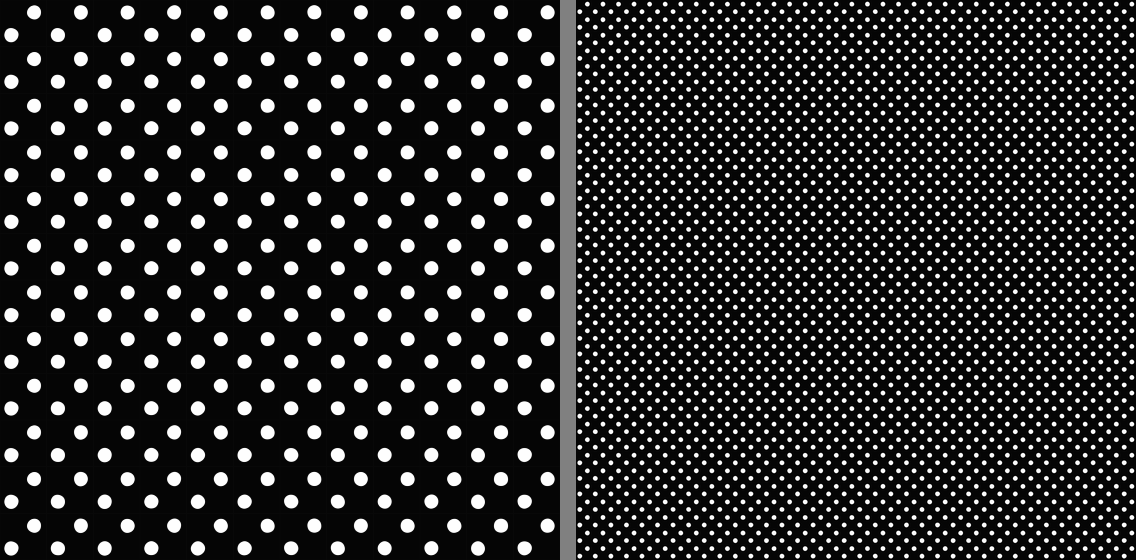
Left: one tile. Right: repeated 3 by 3.
Give the GLSL for this pattern, as a three.js fragment shader.

```glsl
varying vec2 vUv;

const float REPEATS = 12.0;
const vec2 LOWER_DOT = vec2(0.242, 0.250);
const vec2 UPPER_DOT = vec2(0.734, 0.734);
const float DOT_RADIUS = 0.151;
const float EDGE_SOFTNESS = 0.014;
const float WOBBLE_SCALE = 5.0;
const float WOBBLE_AMOUNT = 0.012;
const float SEAM_HALF_WIDTH = 0.008;
const vec3 GROUND_COLOR = vec3(0.018);
const vec3 SEAM_COLOR = vec3(0.034);
const vec3 DOT_COLOR = vec3(0.995);

// Unit gradient at a lattice point, wrapped to the given period
vec2 latticeGradient(vec2 point, vec2 period) {
  point = mod(point, period);
  float angle = 6.2832 * fract(sin(dot(point, vec2(12.99, 78.23))) * 4375.85);
  return vec2(cos(angle), sin(angle));
}

float gradientNoise(vec2 p, vec2 period) {
  vec2 i = floor(p);
  vec2 f = p - i;
  vec2 u = f * f * f * (f * (f * 6.0 - 15.0) + 10.0);
  vec2 right = vec2(1.0, 0.0);
  vec2 up = vec2(0.0, 1.0);
  float a = dot(latticeGradient(i, period), f);
  float b = dot(latticeGradient(i + right, period), f - right);
  float c = dot(latticeGradient(i + up, period), f - up);
  float d = dot(latticeGradient(i + 1.0, period), f - 1.0);
  return mix(mix(a, b, u.x), mix(c, d, u.x), u.y);
}

void main() {
  vec2 grid = vUv * REPEATS;
  vec2 cell = fract(grid);

  // Faint seams along the cell borders
  vec2 border = min(cell, 1.0 - cell);
  float seamDistance = min(border.x, border.y) - SEAM_HALF_WIDTH;
  float seam = 1.0 - smoothstep(-EDGE_SOFTNESS, EDGE_SOFTNESS, seamDistance);
  vec3 color = mix(GROUND_COLOR, SEAM_COLOR, seam);

  // Two dots per cell; their uneven outline varies by column only
  vec2 wobblePeriod = WOBBLE_SCALE * vec2(REPEATS, 1.0);
  float wobble = WOBBLE_AMOUNT * gradientNoise(grid * WOBBLE_SCALE, wobblePeriod);
  float dotDistance = min(distance(cell, LOWER_DOT), distance(cell, UPPER_DOT));
  dotDistance += wobble - DOT_RADIUS;
  float dots = 1.0 - smoothstep(-EDGE_SOFTNESS, EDGE_SOFTNESS, dotDistance);

  gl_FragColor = vec4(mix(color, DOT_COLOR, dots), 1.0);
}
```
